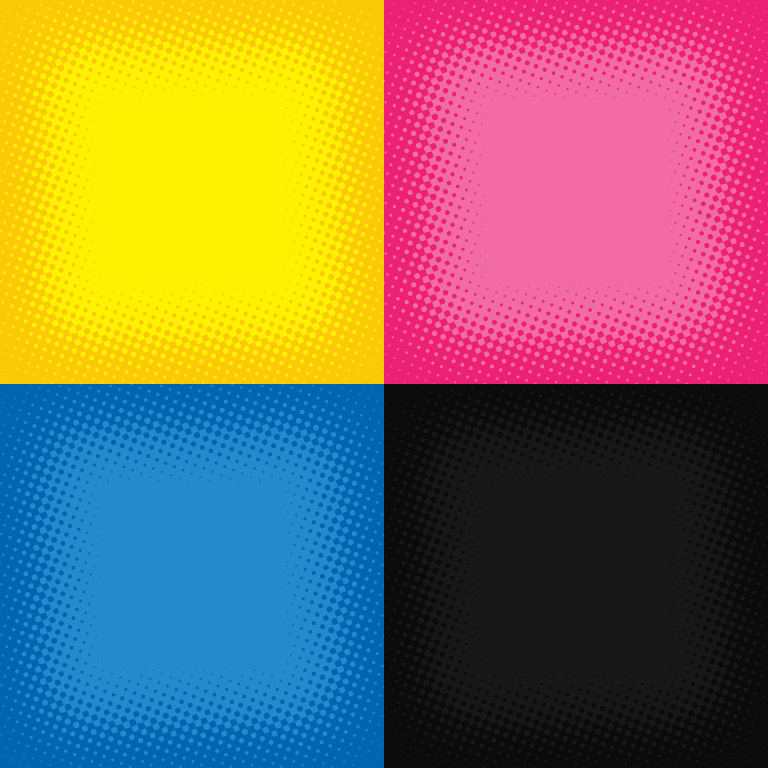
Give the GLSL for this background, as a WebGL 1 fragment shader.

```glsl
precision mediump float;
uniform vec2 u_resolution;

#define YELLOW_LIGHT vec3(1.0, 0.95, 0.0)
#define YELLOW_DEEP  vec3(0.99, 0.79, 0.03)
#define PINK_LIGHT   vec3(0.95, 0.42, 0.64)
#define PINK_DEEP    vec3(0.93, 0.13, 0.45)
#define BLUE_LIGHT   vec3(0.14, 0.54, 0.80)
#define BLUE_DEEP    vec3(0.0, 0.40, 0.70)
#define BLACK_LIGHT  vec3(0.09)
#define BLACK_DEEP   vec3(0.045)
#define DOT_PITCH    0.0122
#define SCREEN_ANGLE 0.38
#define FADE_START   0.44
#define FADE_END     1.10

const float TAU = 6.28319;

// Soft square: 1 in the flat middle of a panel, falling towards its rim
float panelTone(vec2 local) {
  vec2 fade = 1.0 - smoothstep(FADE_START, FADE_END, abs(local));
  return fade.x * fade.y;
}

// Rotated dot screen, from 0 between dots to 1 at dot centres
float dotScreen(vec2 p) {
  float c = cos(SCREEN_ANGLE);
  float s = sin(SCREEN_ANGLE);
  vec2 wave = cos(mat2(c, s, -s, c) * p * TAU / DOT_PITCH);
  return 0.5 + 0.25 * (wave.x + wave.y);
}

void main() {
  vec2 uv = gl_FragCoord.xy / u_resolution;
  vec2 local = fract(uv * 2.0) * 2.0 - 1.0;

  // Threshold the screen by tone, softened over about one pixel
  float pixel = 1.0 / min(u_resolution.x, u_resolution.y);
  float soft = clamp(0.9 * pixel / DOT_PITCH, 0.005, 0.5);
  float threshold = 1.0 - panelTone(local);
  float ink = smoothstep(-soft, soft, dotScreen(uv - 0.5) - threshold);
  // Keep the fully flat middle and the empty corners clean
  ink = mix(ink, 1.0, 1.0 - smoothstep(0.0, 0.02, threshold));
  ink *= smoothstep(0.0, 0.015, 1.0 - threshold);

  // Four panels, each with a deep rim and a light middle
  vec2 side = step(0.5, uv);
  vec3 deep = mix(mix(BLUE_DEEP, BLACK_DEEP, side.x),
                  mix(YELLOW_DEEP, PINK_DEEP, side.x), side.y);
  vec3 light = mix(mix(BLUE_LIGHT, BLACK_LIGHT, side.x),
                   mix(YELLOW_LIGHT, PINK_LIGHT, side.x), side.y);

  gl_FragColor = vec4(mix(deep, light, ink), 1.0);
}
```
